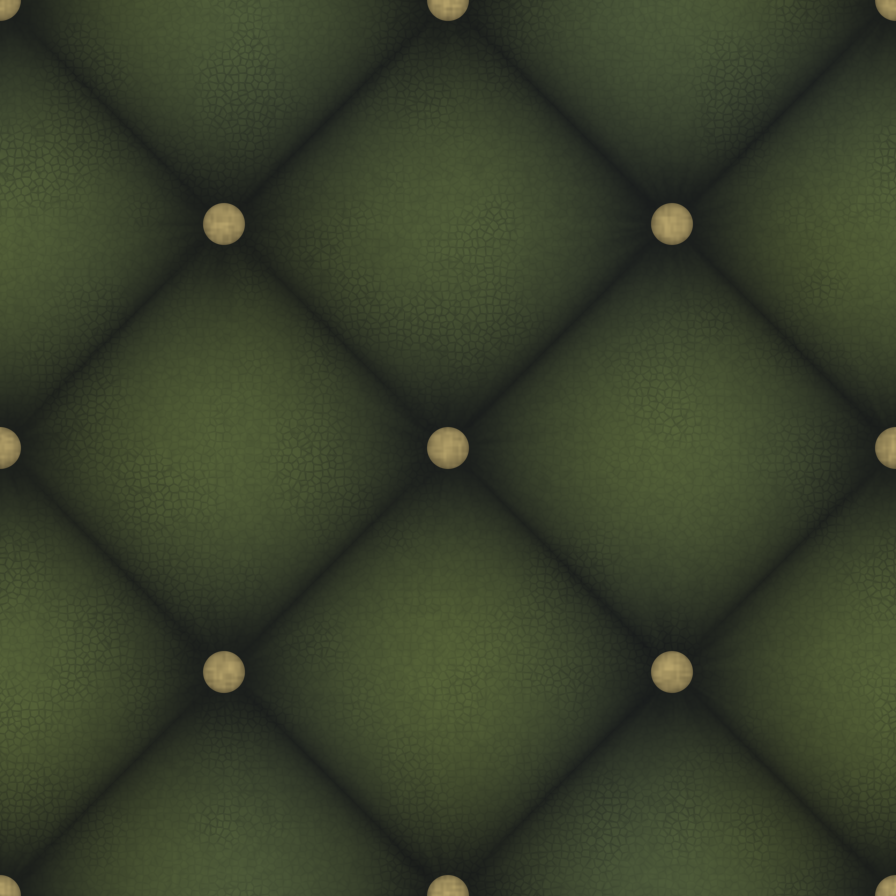
This pattern is drawn by a WebGL 2 fragment shader. Its source:

```glsl
#version 300 es
precision highp float;

uniform vec2 u_resolution;
out vec4 fragColor;

const float PI = 3.14159265;

vec2 hash2(vec2 p) {
    vec3 q = fract(p.xyx * vec3(0.1031, 0.1030, 0.0973));
    q += dot(q, q.yzx + 33.33);
    return fract((q.xx + q.yz) * q.zy);
}

// Value noise that wraps after a whole number of cells
float wrapNoise(vec2 p, vec2 period) {
    vec2 cell = floor(p), f = fract(p);
    f = f * f * (3.0 - 2.0 * f);
    float a = hash2(mod(cell, period)).x;
    float b = hash2(mod(cell + vec2(1, 0), period)).x;
    float c = hash2(mod(cell + vec2(0, 1), period)).x;
    float d = hash2(mod(cell + vec2(1, 1), period)).x;
    return mix(mix(a, b, f.x), mix(c, d, f.x), f.y);
}

// Gap between the two nearest pebbles: zero in the creases of the hide
float pebbleGap(vec2 uv, float count) {
    vec2 p = uv * count, cell = floor(p);
    float nearest = 9.0, second = 9.0;
    for (int y = -1; y <= 1; y++) {
        for (int x = -1; x <= 1; x++) {
            vec2 neighbour = cell + vec2(x, y);
            vec2 site = neighbour + 0.1 + 0.8 * hash2(mod(neighbour, count) + 7.0);
            float d = distance(p, site);
            second = min(second, max(nearest, d));
            nearest = min(nearest, d);
        }
    }
    return second - nearest;
}

// Faint pleats fanning out around a button
float pleats(vec2 offset, vec2 id) {
    float turn = atan(offset.y, offset.x) / (2.0 * PI) + 0.5;
    float seed = floor(hash2(id * 2.0 + 3.0).x * 50.0);
    float broad = wrapNoise(vec2(turn * 38.0, seed + 0.5), vec2(38, 64));
    float fine = wrapNoise(vec2(turn * 90.0, seed + 0.5), vec2(90, 64));
    return broad * 0.6 + fine * 0.4 - 0.5;
}

void main() {
    vec2 uv = gl_FragCoord.xy / u_resolution;
    float pixel = 1.0 / min(u_resolution.x, u_resolution.y);
    vec2 p = uv * 2.0;

    // Nearest button of the staggered lattice
    vec2 corner = floor(p + 0.5), middle = floor(p) + 0.5;
    vec2 button = distance(p, corner) < distance(p, middle) ? corner : middle;
    vec2 offset = (p - button) * 0.5;
    float radius = length(offset);

    // Diamond cushions between diagonal seams
    vec2 diagonal = vec2(p.x + p.y, p.x - p.y);
    vec2 centre = floor(diagonal) + 0.5;
    vec2 cushion = mod(vec2(centre.x + centre.y, centre.x - centre.y) * 0.5, 2.0);
    vec2 swell = abs(sin(PI * diagonal));
    float height = sqrt(swell.x * swell.y + 0.015) - 0.02;
    vec2 seam = abs(diagonal - floor(diagonal + 0.5)) * 0.354;
    float crease = exp(-min(seam.x, seam.y) / 0.009);

    // Soft shading, pleats and the dark pool at each button
    float light = height * (0.97 + 0.08 * hash2(cushion * 2.0 + 11.0).x);
    light *= 1.0 - 0.12 * crease;
    light *= 1.0 - 0.6 * exp(-radius * radius / 0.0028);
    float pleatFade = smoothstep(0.02, 0.045, radius) * exp(-radius / 0.085);
    light += 0.25 * pleats(offset, mod(button, 2.0)) * pleatFade;

    // Pebbled grain, stronger in patches
    float patches = wrapNoise(uv * 11.0, vec2(11)) * 0.65 + wrapNoise(uv * 25.0 + 5.0, vec2(25)) * 0.35;
    float wear = smoothstep(0.35, 0.8, patches);
    float gap = smoothstep(0.0, 0.4, pebbleGap(uv, 120.0));
    float speckle = wrapNoise(uv * 190.0, vec2(190)) - 0.5;
    float grain = (gap - 0.7) * mix(0.07, 0.25, wear) + speckle * 0.11;
    light += grain * (0.2 + 0.8 * light);

    // Dyed leather with a mild drift of hue
    vec3 leather = mix(vec3(0.095, 0.105, 0.100), vec3(0.308, 0.355, 0.212), max(light, 0.0));
    float tint = wrapNoise(uv * 5.0 + 0.5, vec2(5)) - 0.5;
    leather *= 1.0 + tint * vec3(0.08, 0.06, -0.10);

    // Domed cloth button
    float size = 0.0238;
    float dome = sqrt(max(1.0 - radius * radius / (size * size), 0.0));
    float weave = wrapNoise(uv * vec2(300, 90), vec2(300, 90)) + wrapNoise(uv * vec2(90, 300), vec2(90, 300)) - 1.0;
    vec3 cloth = mix(vec3(0.31, 0.28, 0.19), vec3(0.66, 0.59, 0.385), pow(dome, 0.75));
    cloth *= 1.0 + 0.13 * weave + 2.0 * offset.y;
    float edge = max(pixel, 0.0013);
    float cover = 1.0 - smoothstep(size - edge, size + edge * 0.5, radius);

    fragColor = vec4(mix(leather, cloth, cover), 1.0);
}
```
